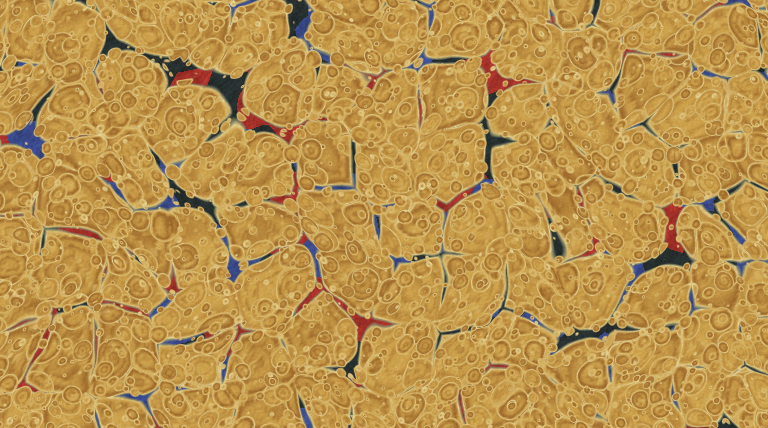
This texture is drawn by a Shadertoy shader. Its source:

```glsl
// Marbled paper: ochre stones float on thin veins of blue, black and red ink.
// Layers of weighted cellular noise are painted from large to small, each
// stone getting a cream rim and soft rings; layered sines bend everything.

const vec3 OCHRE = vec3(0.80, 0.63, 0.295);
const vec3 BROWN = vec3(0.60, 0.395, 0.16);
const vec3 CREAM = vec3(0.91, 0.85, 0.60);
const vec3 SAGE  = vec3(0.52, 0.54, 0.41);
const vec3 BLUE  = vec3(0.23, 0.29, 0.55);
const vec3 BLACK = vec3(0.15, 0.18, 0.18);
const vec3 RED   = vec3(0.64, 0.19, 0.16);

const float CLUSTER_SCALE = 6.8;   // stones per canvas height, per layer
const float STONE_SCALE   = 12.0;
const float PEBBLE_SCALE  = 23.0;
const float BUBBLE_SCALE  = 45.0;
const float INK_SCALE     = 11.0;
const float VEIN_MIN = -0.004;     // half width of the veins
const float VEIN_MAX = 0.0085;

vec3 hash3(vec2 p) {
    vec3 q = fract(vec3(p.xyx) * vec3(0.1031, 0.1030, 0.0973));
    q += dot(q, q.yxz + 33.33);
    return fract((q.xxy + q.yzz) * q.zyx);
}

float smoothMin(float a, float b, float k) {
    float h = max(k - abs(a - b), 0.0) / k;
    return min(a, b) - h * h * k * 0.25;
}

// Bends the plane so that stones become uneven ovals.
vec2 warp(vec2 p) {
    p += 0.016 * sin(p.yx * vec2(11.0, 13.0) + vec2(0.7, 2.1));
    p += 0.005 * sin(p.yx * vec2(31.0, 27.0) + p * 9.0 + vec2(4.0, 1.3));
    p += 0.0012 * sin(p.yx * vec2(83.0, 91.0) + p * 25.0);
    return p;
}

// Soft uneven clouds, roughly -1 to 1.
float clouds(vec2 p) {
    float a = sin(p.x * 1.0 + 2.0 * sin(p.y * 0.7 + 1.0));
    float b = sin(p.y * 1.3 + 1.7 * sin(p.x * 0.9 + 4.0));
    float c = sin((p.x - p.y) * 2.3 + 1.5 * sin((p.x + p.y) * 1.1));
    return (a + b + c) / 3.0;
}

// Nearest stone: x = depth inside its outline, y = random id.
vec2 stones(vec2 p, float scale, float seed, vec2 radii, float density) {
    vec2 q = p * scale + seed * 17.3;
    vec2 cell = floor(q);
    float first = 9.0, second = 9.0, id = 0.0;
    for (int j = -1; j <= 1; j++)
    for (int i = -1; i <= 1; i++) {
        vec2 c = cell + vec2(i, j);
        vec3 h = hash3(c + seed * 61.0);
        vec3 g = hash3(c + seed * 23.0 + 140.0);
        if (g.x > density) continue;
        float d = length(c + 0.1 + 0.8 * h.xy - q) - mix(radii.x, radii.y, h.z * h.z);
        if (d < first) {
            second = first;
            first = d;
            id = g.y;
        } else second = min(second, d);
    }
    float depth = smoothMin(-first, 0.5 * (second - first), 0.1);
    return vec2(depth / scale, id);
}

// Lays one stone layer over the colour below.
void paint(inout vec3 col, vec2 stone, float rim, float rings, float tone) {
    float aa = 0.8 / iResolution.y;
    float depth = stone.x;
    float ring = 0.5 + 0.5 * sin(depth * rings + stone.y * 6.283 + tone * 1.8);
    float shade = 0.06 + 0.38 * ring * ring + 0.3 * tone + 0.34 * (stone.y - 0.5);
    shade += 0.3 * smoothstep(rim, rim * 1.8, depth) * (1.0 - smoothstep(rim * 1.8, rim * 4.0, depth));
    vec3 body = mix(OCHRE, BROWN, clamp(shade, 0.0, 1.0));
    body = mix(body, CREAM, 0.2 * smoothstep(0.15, 0.8, -tone));
    float edge = 1.0 - smoothstep(rim * 0.3, rim * 1.2, depth);
    body = mix(body, CREAM, edge * clamp(0.55 + 0.5 * tone, 0.0, 0.95));
    col = mix(col, body, smoothstep(-aa, aa, depth));
}

void mainImage(out vec4 fragColor, in vec2 fragCoord) {
    vec2 uv = fragCoord / iResolution.y;
    vec2 p = warp(uv);
    float tone = 0.55 * clouds(p * 52.0) + 0.55 * clouds(p.yx * 150.0 + 3.0);

    // Ink ground, with its colour changing from one junction to the next
    float pick = stones(p, INK_SCALE, 5.0, vec2(0.5, 0.6), 1.0).y;
    vec3 ink = pick < 0.30 ? RED : (pick < 0.66 ? BLUE : BLACK);
    vec3 col = ink * (1.0 + 0.2 * tone);

    // Large clusters, whose gaps form the veins
    vec2 cluster = stones(p, CLUSTER_SCALE, 1.0, vec2(0.68, 0.84), 1.0);
    float width = 0.45 + 0.8 * clouds(uv * 17.0 + 2.0);
    cluster.x -= mix(VEIN_MIN, VEIN_MAX, clamp(width, 0.0, 1.0));
    col = mix(col, SAGE, 0.85 * smoothstep(-0.005, -0.001, cluster.x));
    paint(col, cluster, 0.005, 260.0, tone);

    // Stones that fill the clusters
    vec2 stone = stones(p, STONE_SCALE, 2.0, vec2(0.32, 0.66), 0.93);
    stone.x = smoothMin(stone.x, cluster.x + 0.001, 0.008);
    paint(col, stone, 0.0036, 420.0, tone);

    // Pebbles that push out into the veins
    vec2 pebble = stones(p, PEBBLE_SCALE, 3.0, vec2(0.22, 0.56), 0.66);
    pebble.x = smoothMin(pebble.x, cluster.x + 0.013, 0.006);
    paint(col, pebble, 0.003, 620.0, tone);

    // Small bubbles, some of them filled with cream
    vec2 bubble = stones(p, BUBBLE_SCALE, 4.0, vec2(0.12, 0.46), 0.36);
    bubble.x = smoothMin(bubble.x, cluster.x + 0.016, 0.004);
    paint(col, bubble, bubble.y < 0.4 ? 0.008 : 0.0026, 700.0, tone);

    // Paper grain
    float grain = hash3(floor(uv * 286.0)).x - 0.5;
    fragColor = vec4(clamp(col + 0.035 * grain, 0.0, 1.0), 1.0);
}
```
